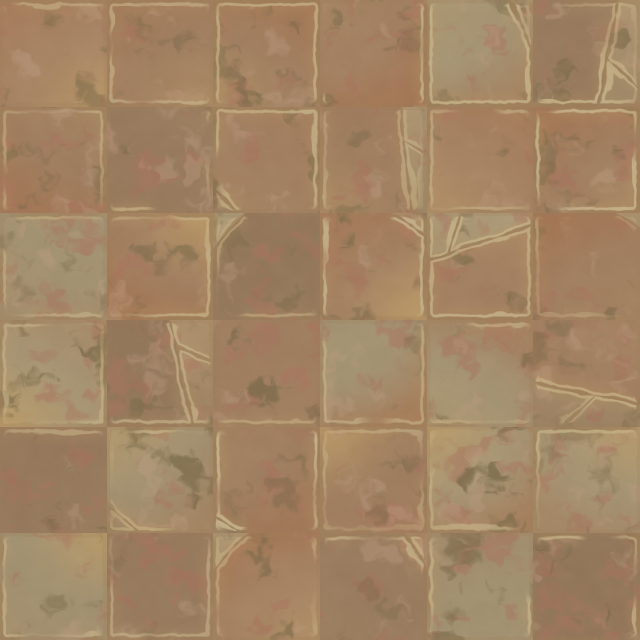
Give the GLSL for this texture, as a three.js fragment shader.

```glsl
varying vec2 vUv;

const float TILES = 6.0;
const float QUARTER_TURN = 1.5707963;
const float SOFT = 0.009;

const vec3 CLAY = vec3(0.635, 0.505, 0.385);
const vec3 UMBER = vec3(0.585, 0.475, 0.365);
const vec3 SAGE = vec3(0.640, 0.575, 0.450);
const vec3 RUST = vec3(0.640, 0.455, 0.320);
const vec3 GOLD = vec3(0.740, 0.610, 0.410);
const vec3 CREAM = vec3(0.775, 0.705, 0.550);
const vec3 SEAM = vec3(0.610, 0.490, 0.350);
const vec3 OLIVE = vec3(0.475, 0.410, 0.285);
const vec3 ROSE = vec3(0.660, 0.450, 0.365);
const vec3 BLUSH = vec3(0.740, 0.610, 0.510);

float hash(vec2 p, float seed) {
  return fract(sin(dot(p, vec2(127.1, 311.7)) + seed * 74.7) * 43758.5453);
}

float noise(vec2 p) {
  vec2 i = floor(p), f = fract(p);
  f = f * f * (3.0 - 2.0 * f);
  return mix(mix(hash(i, 0.0), hash(i + vec2(1.0, 0.0), 0.0), f.x),
             mix(hash(i + vec2(0.0, 1.0), 0.0), hash(i + 1.0, 0.0), f.x), f.y);
}

float fbm(vec2 p) {
  float sum = 0.0, gain = 0.5;
  for (int i = 0; i < 4; i++) {
    sum += gain * noise(p);
    p = p * 2.03 + 17.3;
    gain *= 0.5;
  }
  return sum / 0.9375;
}

// Depth inside a rounded unit square
float boxDepth(vec2 p, float radius) {
  vec2 q = abs(p - 0.5) - 0.5 + radius;
  return radius - length(max(q, 0.0)) - min(max(q.x, q.y), 0.0);
}

float band(float d, float start, float width) {
  return smoothstep(start - SOFT, start + SOFT, d)
       * (1.0 - smoothstep(start + width - SOFT, start + width + SOFT, d));
}

// Strength of the lit rim, blended between the nearest two sides
float sideLight(vec2 p, vec2 cell) {
  float wx = step(0.42, hash(cell, p.x < 0.5 ? 1.0 : 2.0));
  float wy = step(0.42, hash(cell, p.y < 0.5 ? 3.0 : 4.0));
  vec2 edge = 0.5 - abs(p - 0.5);
  return mix(wx, wy, smoothstep(-0.08, 0.08, edge.x - edge.y));
}

// x: signed distance to the break, positive on the shard; y: distance to any crack
vec2 fracture(vec2 p, vec2 cell, float bend) {
  float kind = hash(cell, 5.0);
  if (kind > 0.42) return vec2(-1.0, 1.0);
  bool split = kind < 0.17;
  float angle = floor(hash(cell, 6.0) * 4.0) * QUARTER_TURN + (hash(cell, 7.0) - 0.5) * 0.7;
  if (!split) angle += 0.5 * QUARTER_TURN;
  float offset = mix(split ? 0.16 : 0.46, split ? 0.32 : 0.59, hash(cell, 8.0));
  vec2 n = vec2(cos(angle), sin(angle));
  float c = dot(p - 0.5, n) - offset + bend;
  float d = abs(c);
  if (split && c > 0.0) {
    float slant = dot(p - 0.5, vec2(-n.y, n.x)) + c * 0.7;
    d = min(d, abs(slant - (hash(cell, 9.0) - 0.5) * 0.6));
  }
  return vec2(c, d);
}

// Base clay with a warm glow from one corner and rust from the other
vec3 tileColor(vec2 p, vec2 cell) {
  float kind = hash(cell, 10.0);
  vec3 base = kind < 0.30 ? UMBER : (kind < 0.78 ? CLAY : SAGE);
  base *= 0.98 + 0.05 * hash(cell, 11.0);
  vec2 corner = step(0.5, vec2(hash(cell, 12.0), hash(cell, 13.0)));
  float reach = length((p - corner) * vec2(0.8, 1.0));
  float warmth = kind < 0.30 ? 0.12 : 0.85;
  float glow = (1.0 - smoothstep(0.0, 0.75, reach)) * hash(cell, 14.0);
  float burn = smoothstep(0.55, 1.2, reach) * hash(cell, 15.0);
  base = mix(base, GOLD, glow * warmth);
  return mix(base, RUST, burn * warmth);
}

vec3 addStains(vec3 col, vec2 q, float amount) {
  vec2 s = q + 0.12 * vec2(noise(q * 13.0), noise(q * 13.0 + 31.0));
  col = mix(col, ROSE, 0.50 * smoothstep(0.56, 0.74, fbm(s * 4.5 + 9.0)));
  col = mix(col, BLUSH, 0.40 * smoothstep(0.64, 0.80, fbm(s * 3.7 + 53.0)));
  return mix(col, OLIVE, amount * smoothstep(0.60, 0.78, fbm(s * 4.0 + 85.0)));
}

void main() {
  vec2 grid = vUv * TILES;
  vec2 cell = floor(grid);
  vec2 p = fract(grid);
  vec2 q = p + 40.0 * vec2(hash(cell, 16.0), hash(cell, 17.0));

  // Tile body and broken shard
  vec2 crack = fracture(p, cell, 0.05 * (noise(q * 4.0) - 0.5));
  vec3 col = tileColor(p, cell);
  vec3 shard = mix(SAGE, RUST, 0.75 * hash(cell, 18.0)) * (0.96 + 0.1 * p.y);
  col = mix(col, shard, smoothstep(-SOFT, SOFT, crack.x));
  col = addStains(col, q, 0.35 + 0.4 * hash(cell, 19.0));
  col += 0.025 * (fbm(q * 7.0) - 0.5);

  // Worn rim along lit sides and cracks
  float box = boxDepth(p, 0.07);
  float depth = min(box, crack.y + 0.015);
  float nearCrack = smoothstep(-0.02, 0.02, box - crack.y);
  float wear = smoothstep(0.15, 0.50, noise(q * 2.6 + 5.0));
  float light = mix(sideLight(p, cell) * wear, 0.55 + 0.45 * wear, nearCrack);
  light *= 0.65 + 0.35 * hash(cell, 20.0);
  float wobble = 0.022 * (noise(q * 9.0) - 0.5) + 0.012 * (noise(q * 24.0) - 0.5);
  float lump = 0.03 * smoothstep(0.65, 0.95, noise(q * 6.0 + 71.0));
  float rim = band(depth + wobble, 0.030, 0.027 + lump);
  vec3 rimColor = mix(CREAM, GOLD, 0.65 * hash(cell, 21.0) * noise(q * 2.0));
  float halo = 1.0 - smoothstep(0.03, 0.20, depth);
  float gap = 1.0 - smoothstep(0.025, 0.040, depth + wobble);
  col = mix(col, GOLD, 0.22 * halo * light);
  col = mix(col, SEAM, 0.75 * gap * max(light, 0.3));
  col = mix(col, rimColor, 0.9 * rim * light);

  gl_FragColor = vec4(col, 1.0);
}
```
